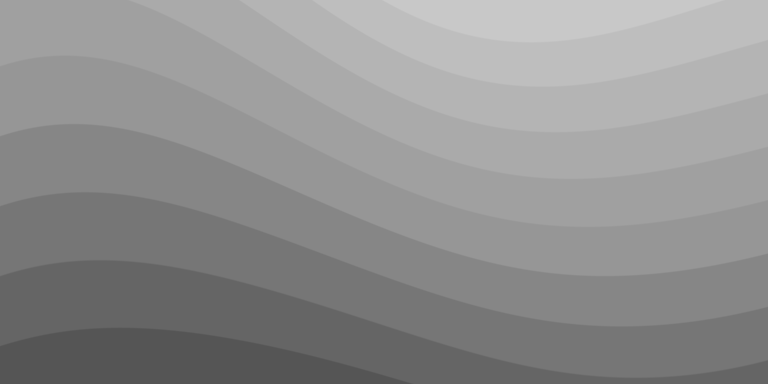
A Shadertoy shader for this background:

```glsl
const float PI = 3.14159265;

// Tones: large steps through the dark bands, small through the light ones
const float DARKEST = 0.333;
const float DARK_STEP = 0.064;
const float LIGHT_STEP = 0.039;

// Contours are numbered from the central one at zero
const int LOWEST = -3;
const int HIGHEST = 5;
const int LAST_DARK = 0;

// Central wave, in canvas heights over canvas widths
const float WAVE_LEVEL = 0.479;
const float WAVE_HEIGHT = 0.198;
const float CREST_X = 0.0964;
const float HALF_PERIOD = 0.6914;
const float SKEW_CENTER = 0.442;
const vec3 SKEW = vec3(0.026, -0.049, 0.1294);

// Distance between contours: mean, tilt and waist
const vec3 SPACING = vec3(0.1424, 0.0216, 0.0182);
const float CROWDING = 0.00117;

float centralWave(float x) {
    float phase = PI * (x - CREST_X) / HALF_PERIOD;
    float w = x - SKEW_CENTER;
    float sag = dot(SKEW, vec3(1.0, w, w * w));
    return WAVE_LEVEL + WAVE_HEIGHT * cos(phase) - sag * sin(phase) * sin(phase);
}

float contourSpacing(float x) {
    return dot(SPACING, vec3(1.0, cos(PI * x), cos(2.0 * PI * x)));
}

void mainImage(out vec4 fragColor, in vec2 fragCoord) {
    vec2 uv = fragCoord / iResolution.xy;
    float pixel = 1.0 / iResolution.y;

    float wave = centralWave(uv.x);
    float spacing = contourSpacing(uv.x);
    float crowding = CROWDING * sin(PI * uv.x);

    // Each contour below the pixel brightens it by one step
    float tone = DARKEST;
    for (int i = LOWEST; i <= HIGHEST; i++) {
        float k = float(i);
        float contour = wave + spacing * k - crowding * k * k;
        float above = smoothstep(-pixel, pixel, uv.y - contour);
        tone += above * (i <= LAST_DARK ? DARK_STEP : LIGHT_STEP);
    }
    fragColor = vec4(vec3(tone), 1.0);
}
```
